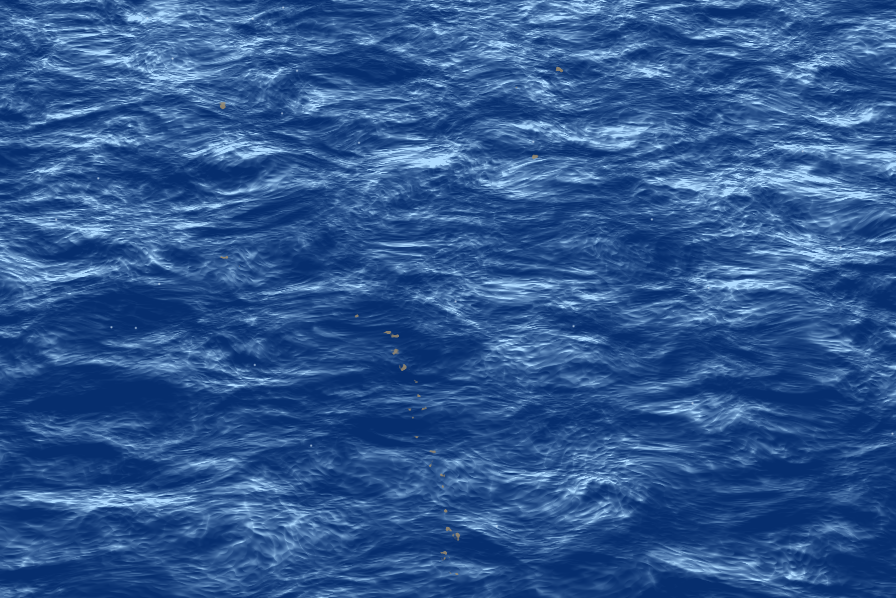
Write a Shadertoy shader that draws this texture.

```glsl
const vec3 DEEP_WATER = vec3(0.015, 0.172, 0.425);
const vec3 SKY_SHEEN  = vec3(0.605, 0.780, 0.940);
const vec3 WEED       = vec3(0.640, 0.560, 0.420);
const vec3 GLINT      = vec3(0.850, 0.930, 1.000);

const float FORESHORTEN   = 2.2;   // vertical squeeze of the waves
const float PERSPECTIVE   = 0.8;   // how fast waves shrink upwards
const int   WAVE_OCTAVES  = 6;
const int   BROAD_OCTAVES = 3;     // octaves that shape whole waves
const float BASE_FREQ     = 2.7;
const float FREQ_STEP     = 1.8;
const float CREST_SPREAD  = 1.5;   // range of wave headings, radians
const float BROAD_WEIGHT  = 1.30;
const float FINE_WEIGHT   = 0.85;
const float FACET_GAIN    = 0.70;
const float FILAMENT_GAIN = 0.75;
const float SWELL_GAIN    = 1.85;
const float HORIZON_LIGHT = 1.05;
const float LIGHT_OFFSET  = 2.08;
const float LIGHT_RANGE   = 4.5;
const int   TRAIL_CLUMPS  = 22;
const int   STRAY_CLUMPS  = 6;
const vec2  TRAIL_START   = vec2(-0.165, 0.48);
const vec2  TRAIL_END     = vec2(0.015, 0.03);
const float GLINT_GRID    = 45.0;

vec2 hash2(vec2 p) {
    vec3 a = fract(p.xyx * vec3(0.1031, 0.1030, 0.0973));
    a += dot(a, a.yzx + 33.33);
    return fract((a.xx + a.yz) * a.zy);
}

float cornerSlope(vec2 cell, vec2 offset) {
    return dot(hash2(cell) * 2.0 - 1.0, offset);
}

// Gradient noise, centred on zero
float noise(vec2 p) {
    vec2 i = floor(p), f = p - i;
    vec2 u = f * f * f * (f * (f * 6.0 - 15.0) + 10.0);
    vec2 e = vec2(1.0, 0.0);
    float low  = mix(cornerSlope(i, f), cornerSlope(i + e, f - e), u.x);
    float high = mix(cornerSlope(i + e.yx, f - e.yx), cornerSlope(i + 1.0, f - 1.0), u.x);
    return mix(low, high, u.y);
}

mat2 rotation(float angle) {
    float c = cos(angle), s = sin(angle);
    return mat2(c, s, -s, c);
}

// Wave height with sharp crests and rounded troughs
float crest(vec2 p) {
    float n = noise(p);
    return -sqrt(n * n + 0.0008);
}

// Light from all wave faces: far sides bright, near sides dark and smooth
float facetLight(vec2 plane, float roughness) {
    float light = 0.0, freq = BASE_FREQ, weight = BROAD_WEIGHT;
    for (int i = 0; i < WAVE_OCTAVES; i++) {
        float k = float(i);
        mat2 turn = rotation((hash2(vec2(k, 7.0)).x - 0.5) * CREST_SPREAD);
        vec2 q = turn * plane * freq + k * vec2(17.3, 41.7);
        float stride = 0.12;
        float here = crest(q);
        float beyond = crest(q + turn * vec2(0.0, stride));
        if (i == BROAD_OCTAVES) {
            float sheen = smoothstep(-1.2, 1.0, light);
            weight = FINE_WEIGHT * mix(0.55, 1.25, 0.5 * (roughness + sheen));
        }
        light += weight * (here - beyond) / stride;
        plane.y -= 0.12 * here / freq;
        freq *= FREQ_STEP;
    }
    return light;
}

// Thin bright threads of reflected sky
float filaments(vec2 plane) {
    float coarse = noise(rotation(0.45) * plane * 11.0 + 63.0);
    float fine = noise(rotation(-0.4) * plane * 21.0 + 129.0 + coarse);
    return exp(-14.0 * abs(coarse)) + exp(-11.0 * abs(fine)) - 0.55;
}

// Floating weed: a winding trail and a few strays
float weedMask(vec2 uv, float pixel) {
    float mask = 0.0;
    float ragged = noise(uv * 150.0) * 0.010;
    for (int i = 0; i < TRAIL_CLUMPS + STRAY_CLUMPS; i++) {
        vec2 r = hash2(vec2(float(i), 31.0));
        vec2 s = hash2(vec2(float(i), 57.0));
        float t = (float(i) + r.x) / float(TRAIL_CLUMPS);
        vec2 centre = mix(TRAIL_START, TRAIL_END, vec2(sqrt(t), t));
        centre += (s - 0.5) * vec2(0.035, 0.02);
        if (i >= TRAIL_CLUMPS) centre = vec2(r.x * 0.7 - 0.4, 0.5 + 0.4 * r.y);
        float size = mix(0.001, 0.007, r.y * s.x);
        float d = length((uv - centre) * vec2(0.8, 1.2)) + ragged - size;
        mask = max(mask, 1.0 - smoothstep(-pixel, pixel, d));
    }
    return mask;
}

// Sparse tiny sparkles
float glintMask(vec2 uv, float pixel) {
    vec2 cell = floor(uv * GLINT_GRID);
    vec2 centre = (cell + 0.25 + 0.5 * hash2(cell + 83.0)) / GLINT_GRID;
    float spot = 1.0 - smoothstep(0.0, 0.0015 + pixel, length(uv - centre));
    return spot * step(0.99, hash2(cell + 211.0).x);
}

void mainImage(out vec4 fragColor, in vec2 fragCoord) {
    vec2 uv = vec2(fragCoord.x - 0.5 * iResolution.x, fragCoord.y) / iResolution.y;
    float pixel = 1.0 / iResolution.y;

    // Tilted sea plane, gently warped
    vec2 plane = vec2(uv.x * (1.0 + PERSPECTIVE * uv.y),
                      uv.y * (1.0 + 0.5 * PERSPECTIVE * uv.y) * FORESHORTEN);
    plane += 0.10 * vec2(noise(plane * 4.0 + 5.0), noise(plane * 4.0 + 37.0));

    // Broad swell sets the calm dark and rough bright zones
    float swell = noise(plane * 1.7 + 11.0) + 0.7 * noise(plane * 3.6 + 71.0);
    float roughness = smoothstep(-0.35, 0.35, swell + 0.3 * (uv.y - 0.5));

    float facets = facetLight(plane, roughness);
    float threads = mix(0.35, 1.2, 0.5 * (roughness + smoothstep(-1.5, 1.3, facets)));
    float light = FACET_GAIN * facets
                + FILAMENT_GAIN * threads * filaments(plane)
                + SWELL_GAIN * swell
                + HORIZON_LIGHT * (uv.y - 0.5);

    // Skewed tone curve: mostly deep water, few highlights
    float tone = clamp((light + LIGHT_OFFSET) / LIGHT_RANGE, 0.12, 1.06);
    vec3 color = mix(DEEP_WATER, SKY_SHEEN, tone * tone);

    color = mix(color, WEED, 0.8 * weedMask(uv, pixel));
    color = mix(color, GLINT, 0.7 * glintMask(uv, pixel));
    fragColor = vec4(color, 1.0);
}
```
